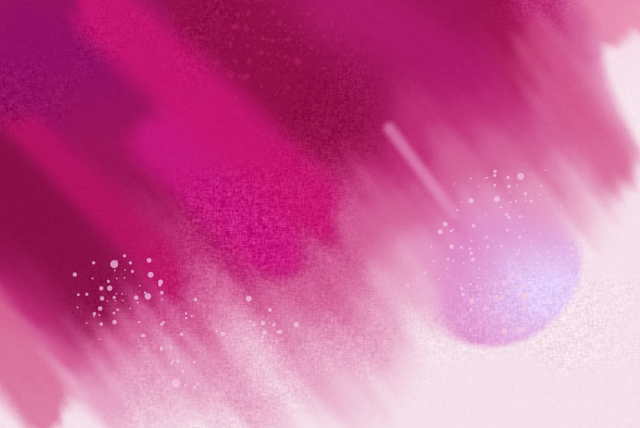
A WebGL 1 fragment shader for this background:

```glsl
precision highp float;
// Diagonal magenta paint strokes fading to pale pink, with a lilac glow and paint specks.
uniform vec2 u_resolution;

const vec2 ALONG = vec2(0.59, 0.81);
const vec2 ACROSS = vec2(0.81, -0.59);

float hash(vec2 p) {
  vec3 q = fract(vec3(p.xyx) * 0.1031);
  q += dot(q, q.yzx + 33.33);
  return fract((q.x + q.y) * q.z);
}

float noise(vec2 p) {
  vec2 i = floor(p), f = fract(p);
  f = f * f * (3.0 - 2.0 * f);
  return mix(mix(hash(i), hash(i + vec2(1.0, 0.0)), f.x),
             mix(hash(i + vec2(0.0, 1.0)), hash(i + 1.0), f.x), f.y);
}

float fbm(vec2 p) {
  float sum = 0.0, gain = 0.5;
  for (int i = 0; i < 4; i++) {
    sum += gain * noise(p);
    p = p * 2.03 + 17.0;
    gain *= 0.5;
  }
  return sum;
}

// Flat bristle bands with one narrow transition per band
float bands(float s, float seed) {
  float i = floor(s);
  return mix(hash(vec2(i, seed)), hash(vec2(i + 1.0, seed)), smoothstep(0.55, 1.0, s - i));
}

// Capsule-shaped brush mark; soft is the faded part of its radius
float stroke(vec2 p, vec2 a, vec2 b, float radius, float soft) {
  vec2 ab = b - a;
  float h = clamp(dot(p - a, ab) / dot(ab, ab), 0.0, 1.0);
  return 1.0 - smoothstep(radius * (1.0 - soft), radius, length(p - a - ab * h));
}

float glow(vec2 p, vec2 center, vec2 size) {
  vec2 d = (p - center) / size;
  return exp(-dot(d, d));
}

// Pale wash from deep magenta (negative depth) to near white
vec3 wash(float depth) {
  vec3 c = mix(vec3(0.62, 0.08, 0.35), vec3(0.75, 0.18, 0.47), smoothstep(-0.27, -0.09, depth));
  c = mix(c, vec3(0.83, 0.38, 0.60), smoothstep(-0.10, 0.01, depth));
  c = mix(c, vec3(0.90, 0.62, 0.76), smoothstep(0.0, 0.12, depth));
  return mix(c, vec3(0.96, 0.88, 0.92), smoothstep(0.09, 0.27, depth));
}

// Where pale specks gather
float speckDensity(vec2 p) {
  float d = glow(p, vec2(1.17, 0.64), vec2(0.19, 0.12));
  d += 0.7 * glow(p, vec2(1.18, 0.44), vec2(0.11, 0.06));
  d += 0.9 * glow(p, vec2(0.28, 0.69), vec2(0.10, 0.09));
  d += 0.6 * glow(p, vec2(0.60, 0.76), vec2(0.11, 0.07));
  return d + 0.6 * glow(p, vec2(0.42, 0.86), vec2(0.06, 0.10));
}

// One jittered round speck per grid cell: x is coverage, y its chance value
vec2 speck(vec2 p, float cell, float seed, float pixel) {
  vec2 id = floor(p / cell);
  vec2 jitter = vec2(hash(id + seed), hash(id + seed + 41.0));
  float size = hash(id + seed + 83.0);
  float radius = cell * mix(0.09, 0.24, size * size);
  float dist = length(p - (id + 0.28 + 0.44 * jitter) * cell);
  return vec2(1.0 - smoothstep(radius - pixel, radius + pixel, dist), hash(id + seed + 127.0));
}

void main() {
  // Height units, measured down from the top left
  vec2 p = gl_FragCoord.xy / u_resolution.y;
  p.y = 1.0 - p.y;
  float pixel = 0.8 / u_resolution.y;

  // Streaks and ragged stroke ends
  float s = dot(p, ACROSS), l = dot(p, ALONG);
  float cloud = fbm(p * 5.0);
  float streak = bands(s * 11.0 + 0.5 * cloud, 3.0) - 0.5;
  float bristle = noise(vec2(s * 38.0, l * 2.5)) - 0.5;
  vec2 q = p + ALONG * (0.10 * streak + 0.05 * bristle) + 0.05 * (cloud - 0.47);

  // Curved fade, wider towards the right
  float edge = 0.75 - 0.25 * p.x * p.x * p.x;
  float depth = (p.y - edge) / (0.8 + 0.8 * p.x);
  depth += 0.11 * streak + 0.05 * bristle + 0.13 * (cloud - 0.47);
  vec3 color = wash(depth);

  // Deep strokes
  color = mix(color, vec3(0.57, 0.05, 0.42), 0.85 * glow(q, vec2(0.10, 0.12), vec2(0.24, 0.20)));
  color = mix(color, vec3(0.53, 0.05, 0.27), 0.9 * stroke(q, vec2(0.0, 0.42), vec2(0.20, 0.64), 0.17, 0.8));
  color = mix(color, vec3(0.57, 0.05, 0.27), 0.8 * stroke(q, vec2(0.53, 0.05), vec2(0.80, 0.33), 0.17, 0.8));
  color = mix(color, vec3(0.70, 0.10, 0.43), 0.8 * stroke(q, vec2(0.80, 0.0), vec2(1.04, 0.14), 0.14, 0.8));
  color = mix(color, vec3(0.62, 0.07, 0.30), 0.7 * stroke(q, vec2(1.13, 0.0), vec2(1.22, 0.14), 0.09, 0.9));

  // Hot pink strokes
  color = mix(color, vec3(0.75, 0.07, 0.40), 0.7 * stroke(q, vec2(0.06, 0.29), vec2(0.38, 0.62), 0.07, 0.8));
  color = mix(color, vec3(0.80, 0.09, 0.51), 0.85 * stroke(q, vec2(0.40, 0.33), vec2(0.62, 0.54), 0.13, 0.65));
  color = mix(color, vec3(0.79, 0.08, 0.45), 0.9 * stroke(q, vec2(0.24, 0.02), vec2(0.74, 0.49), 0.11, 0.7));

  // Rose and pale strokes
  color = mix(color, vec3(0.84, 0.40, 0.58), 0.8 * stroke(q, vec2(-0.08, 0.68), vec2(0.10, 0.94), 0.09, 0.5));
  color = mix(color, vec3(0.82, 0.31, 0.53), 0.7 * stroke(q, vec2(1.26, 0.13), vec2(1.42, 0.36), 0.10, 0.8));
  color = mix(color, vec3(0.92, 0.58, 0.71), 0.8 * stroke(q, vec2(1.40, -0.04), vec2(1.50, 0.10), 0.09, 0.5));
  color = mix(color, vec3(0.97, 0.90, 0.93), 0.9 * stroke(q, vec2(1.50, 0.18), vec2(1.58, 0.36), 0.09, 0.5));
  color = mix(color, vec3(0.91, 0.61, 0.78), 0.6 * stroke(p, vec2(0.91, 0.30), vec2(1.06, 0.50), 0.024, 0.9));

  // Lilac disc, crisp towards the lower right
  vec2 disc = (p - vec2(1.14, 0.60)) / vec2(0.225, 0.21);
  float inner = mix(0.1, 0.93, smoothstep(-0.5, 0.7, dot(disc, ALONG)));
  float lilac = 1.0 - smoothstep(inner, 1.04, length(disc) + 0.08 * (cloud - 0.47));
  vec3 lilacColor = mix(vec3(0.87, 0.50, 0.77), vec3(0.89, 0.80, 1.0), glow(p, vec2(1.28, 0.68), vec2(0.17, 0.14)));
  color = mix(color, lilacColor, 0.8 * lilac);

  // Woven canvas grain in worn patches
  float weave = noise(p * vec2(340.0, 130.0)) + noise(p * vec2(130.0, 340.0)) - 1.0;
  float worn = smoothstep(0.42, 0.68, fbm(p * 4.0 + 9.0));
  worn += glow(p, vec2(0.54, 0.54), vec2(0.16, 0.12));
  color += weave * (0.015 + 0.06 * worn) * vec3(0.7, 1.0, 0.9);

  // Specks: pale clusters and faint rose ones near the top
  float pale = speckDensity(p);
  float rose = glow(p, vec2(0.62, 0.10), vec2(0.16, 0.12));
  for (int i = 0; i < 3; i++) {
    float k = float(i);
    vec2 dot1 = speck(p + 0.013 * k, 0.040 - 0.011 * k, 19.0 * k, pixel);
    color = mix(color, vec3(0.96, 0.78, 0.89), 0.72 * dot1.x * step(dot1.y, 0.55 * pale - 0.06));
    color = mix(color, vec3(0.75, 0.16, 0.42), 0.35 * dot1.x * step(dot1.y, 0.7 * rose - 0.06));
  }
  gl_FragColor = vec4(clamp(color, 0.0, 1.0), 1.0);
}
```
